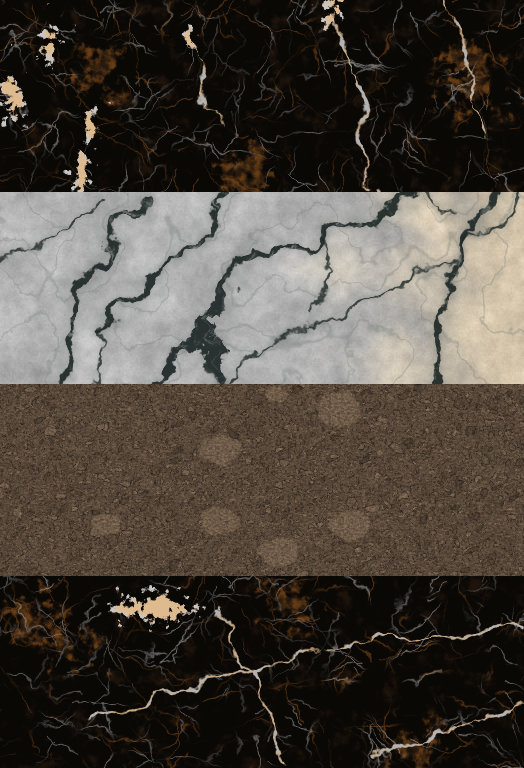
Give the GLSL for this texture, as a Shadertoy shader.

```glsl
const vec2 SIZE = vec2(5.24, 7.68); // slab units, y runs down
const float SLAB = 1.92;
const vec3 BLACK = vec3(.04, .03, .02), UMBER = vec3(.17, .11, .06), GOLD = vec3(.46, .27, .09);
const vec3 IVORY = vec3(.87, .73, .56), WHITE = vec3(.78);
const vec3 COOL = vec3(.71), CREAM = vec3(.82, .76, .66);
const vec3 PINE = vec3(.12, .16, .15), SLATE = vec3(.46, .48, .47);
const vec3 EARTH = vec3(.31, .25, .2), SAND = vec3(.47, .39, .31);

// Vein segments: start, end
const vec4 MAJOR[10] = vec4[](
  vec4(1.42, 1.92, .72, 3.1), vec4(.72, 3.1, .62, 3.84),
  vec4(2.4, 1.92, 1., 3.3), vec4(4.2, 1.95, 3.25, 2.4), vec4(3.25, 2.4, 2.4, 2.6),
  vec4(2.4, 2.6, 2.05, 3.3), vec4(2.05, 3.3, 1.5, 3.84), vec4(2.1, 3.25, 2.2, 3.84),
  vec4(4.9, 1.92, 4.52, 2.75), vec4(4.52, 2.75, 4.35, 3.84));
const vec4 MINOR[10] = vec4[](
  vec4(1.1, 1.92, .6, 2.35), vec4(.6, 2.35, 0., 2.62), vec4(2.2, 3.84, 2.7, 3.45),
  vec4(2.7, 3.45, 3.7, 3.), vec4(3.7, 3., 4.5, 2.6), vec4(4.5, 2.6, 5.24, 1.95),
  vec4(3.2, 2.4, 3.28, 2.7), vec4(3.28, 2.7, 3.05, 3.15),
  vec4(4.25, 1.92, 4.55, 2.25), vec4(1., 3.3, .95, 3.84));
const vec4 PALE[10] = vec4[](
  vec4(4.45, 0., 4.85, 1.4), vec4(3.35, .1, 3.55, .8), vec4(3.55, .8, 3.7, 1.92),
  vec4(1.85, .3, 2.2, 1.3), vec4(.9, 7.2, 2.6, 6.65),
  vec4(2.6, 6.65, 3.9, 6.38), vec4(3.9, 6.38, 5.24, 6.28), vec4(2.15, 6.15, 2.6, 6.9),
  vec4(2.6, 6.9, 2.85, 7.68), vec4(3.75, 7.55, 5.24, 7.05));
// Patches: centre, radius
const vec3 PALE_SPOTS[7] = vec3[](vec3(.55, .4, .15), vec3(.08, .95, .16), vec3(.92, 1.25, .13),
  vec3(.8, 1.7, .15), vec3(1.85, .45, .1), vec3(3.35, .08, .13), vec3(1.55, 6.08, .19));
const vec3 GOLD_SPOTS[7] = vec3[](vec3(.3, 6.15, .25), vec3(.65, 6.45, .28),
  vec3(4.2, 7.5, .25), vec3(2.9, 6.05, .25), vec3(4.7, .8, .35), vec3(2.5, 1.75, .3), vec3(1., .7, .25));
const vec3 CLASTS[7] = vec3[](vec3(3.4, 4.1, .2), vec3(2.2, 4.5, .17), vec3(2.2, 5.2, .17),
  vec3(2.8, 5.52, .17), vec3(1.05, 5.25, .14), vec3(3.5, 5.25, .18), vec3(2.75, 3.95, .1));

float pixel() { return SIZE.y / iResolution.y; }
vec2 hash2(vec2 c) {
  vec3 v = fract(c.xyx * vec3(.1031, .103, .0973));
  v += dot(v, v.yzx + 33.33);
  return fract((v.xx + v.yz) * v.zy);
}
float corner(vec2 id, vec2 o, vec2 f) { return dot(hash2(id + o) * 2. - 1., f - o); }
float gnoise(vec2 p) {
  vec2 i = floor(p), f = p - i, u = f * f * (3. - 2. * f), e = vec2(0, 1);
  return mix(mix(corner(i, e.xx, f), corner(i, e.yx, f), u.x),
             mix(corner(i, e.xy, f), corner(i, e.yy, f), u.x), u.y);
}
float fbm(vec2 p) {
  float sum = 0., amp = .6;
  for (int i = 0; i < 5; i++, amp *= .5) { sum += amp * gnoise(p); p = mat2(1.6, 1.2, -1.2, 1.6) * p + 5.; }
  return sum;
}
vec2 warp(vec2 p, float freq, float amp) { return p + amp * vec2(fbm(p * freq), fbm(p * freq + 17.)); }
float segment(vec2 p, vec2 a, vec2 b) {
  vec2 ab = b - a;
  return length(p - a - ab * clamp(dot(p - a, ab) / dot(ab, ab), 0., 1.));
}
float nearest(vec2 p, vec4 v[10]) {
  float d = 9.;
  for (int i = 0; i < 10; i++) d = min(d, segment(p, v[i].xy, v[i].zw));
  return d;
}
float spots(vec2 p, vec2 stretch, vec3 s[7]) {
  float m = -2.;
  for (int i = 0; i < 7; i++) m = max(m, 1. - length((p - s[i].xy) * stretch) / s[i].z);
  return m;
}
float stroke(float d, float w) { return 1. - smoothstep(w - pixel(), w + pixel(), d); }

// One random hairline per cell
float cracks(vec2 p, float freq, float seed) {
  float d = 1.;
  p *= freq;
  for (int k = 0; k < 9; k++) {
    vec2 id = floor(p) + vec2(k % 3, k / 3) - 1., mid = id + hash2(id + seed);
    float a = 6.28 * hash2(id + seed + 9.).x;
    vec2 reach = .8 * vec2(cos(a), sin(a));
    d = min(d, segment(p, mid - reach, mid + reach));
  }
  return d / freq;
}
vec3 blackStone(vec2 p) {
  vec2 q = warp(p, 2.5, .3), stretch = p.y < 3. ? vec2(1.3, .7) : vec2(.5, 1.3);
  float rough = fbm(p * 4.5), fine = fbm(p * 13.);
  float ivory = spots(q, stretch, PALE_SPOTS), gold = spots(q, vec2(1), GOLD_SPOTS);
  vec3 col = mix(BLACK, UMBER, .6 * smoothstep(.05, .4, rough + .4 * fine));
  vec3 rust = mix(UMBER, GOLD, smoothstep(-.2, .35, fine));
  col = mix(col, rust, .85 * smoothstep(0., .5, gold * .6 + rough * 1.6 + fine));
  // Rusty and pale hairlines
  for (int i = 0; i < 4; i++) {
    float s = float(i), broken = smoothstep(-.1, .3, gnoise(p * 2.5 + 11. * s));
    float d = cracks(q, 1.5 + .7 * s, 31. * s);
    col = mix(col, i % 2 == 0 ? GOLD : WHITE * .75, .8 * broken * stroke(d, .005));
  }
  vec3 vein = mix(IVORY, WHITE, smoothstep(-.1, .2, rough)) * .9;
  col = mix(col, vein, stroke(nearest(q, PALE), .018 * (.7 + 2.5 * rough + fine)));
  vec3 core = mix(WHITE, IVORY, smoothstep(-.1, .5, ivory + rough));
  return mix(col, core, smoothstep(.05, .3, ivory * .6 + rough + fine * 1.6));
}
vec3 marble(vec2 p) {
  vec2 q = warp(p, 2.3, .4), b = p - vec2(2.05, 3.35);
  float cloud = fbm(p * 1.7), fine = fbm(p * 9.);
  float thick = nearest(q, MAJOR), thin = nearest(q, MINOR);
  vec3 col = mix(COOL, CREAM, smoothstep(3., 5.2, p.x + cloud * 2.));
  col += .22 * cloud + .13 * fine + .05 * gnoise(p * 50.);
  col = mix(col, SLATE, .55 * exp(-14. * thick) + .35 * exp(-22. * thin));
  col = mix(col, SLATE, .4 * stroke(abs(gnoise(q * 1.8)) * .5, .006));
  vec3 ink = mix(PINE, SLATE, smoothstep(0., .45, fbm(q * 11.)));
  float width = (.03 + .07 * exp(-9. * dot(b, b))) * (1. + 2.2 * fine);
  col = mix(col, ink, .92 * stroke(thick, width));
  return mix(col, ink, .8 * stroke(thin, .014 * (1. + 2.5 * fine)));
}
vec3 conglomerate(vec2 p) {
  vec2 q = warp(p, 6., .12);
  vec3 col = mix(EARTH, SAND, .25 + .7 * fbm(q * vec2(6, 11)));
  // Pebbles, fine to coarse
  for (int i = 0; i < 4; i++) {
    float s = float(i);
    vec2 g = mat2(.9, .4, -.4, .9) * q * 22. / pow(1.5, s) + 13. * s;
    vec2 id = floor(g), r = hash2(id), f = g - id - .35 - .3 * r.yx;
    float a = 3.14 * r.y, d = length(mat2(cos(a), sin(a), -sin(a), cos(a)) * f * vec2(1, 1.9)) - .36 * r.x;
    col *= 1. - .35 * exp(-200. * d * d) * step(.35, r.x);
    col = mix(col, mix(EARTH * .85, SAND * 1.1, r.y), .65 - .65 * smoothstep(-.04, .04, d));
  }
  col = mix(col, SAND, .7 * smoothstep(-.1, .1, spots(q, vec2(.9, 1.2), CLASTS)));
  return col * (1. + .45 * gnoise(p * vec2(32, 48)) + .3 * gnoise(p * 75.));
}
float below(float y, float edge) { return smoothstep(-.5, .5, (y - edge) / pixel()); }

void mainImage(out vec4 fragColor, in vec2 fragCoord) {
  vec2 uv = fragCoord / iResolution.xy, p = vec2(uv.x, 1. - uv.y) * SIZE;
  vec3 stone = blackStone(p), col = mix(stone, marble(p), below(p.y, SLAB));
  col = mix(col, conglomerate(p), below(p.y, 2. * SLAB));
  col = mix(col, stone, below(p.y, 3. * SLAB));
  fragColor = vec4(clamp(col, 0., 1.), 1);
}
```
